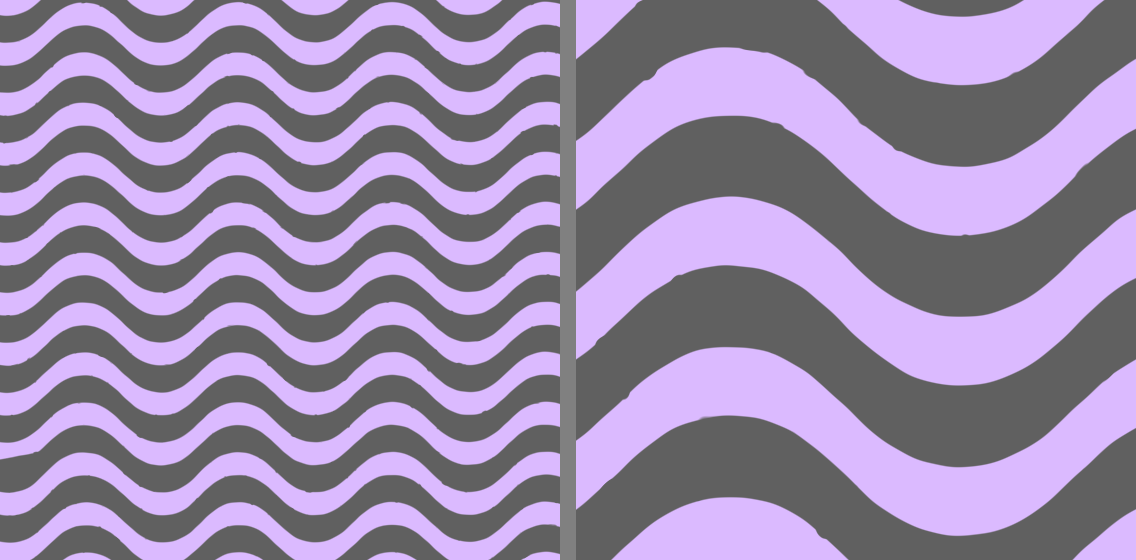
Left, the full canvas; right, a detail of the centre.
A WebGL 2 fragment shader for this pattern:

```glsl
#version 300 es
precision highp float;
// Lilac wavy stripes on dark grey, with faintly uneven edges and one clipped stripe.

uniform vec2 u_resolution;
out vec4 fragColor;

const float TAU = 6.2831853;

vec2 hashGradient(vec2 cell) {
    float angle = TAU * fract(sin(dot(cell, vec2(127.1, 311.7))) * 4375.85);
    return vec2(cos(angle), sin(angle));
}

float gradientNoise(vec2 p) {
    vec2 i = floor(p), f = fract(p);
    vec2 s = f * f * f * (f * (f * 6.0 - 15.0) + 10.0);
    vec2 e = vec2(0.0, 1.0);
    float low = mix(dot(hashGradient(i), f), dot(hashGradient(i + e.yx), f - e.yx), s.x);
    float high = mix(dot(hashGradient(i + e), f - e), dot(hashGradient(i + 1.0), f - 1.0), s.x);
    return mix(low, high, s.y);
}

// Signed distance to the stacked stripes, negative inside.
float waveStripes(vec2 p) {
    // The lowest waves on the left lag slightly.
    float lag = 0.005 * (1.0 - smoothstep(0.06, 0.2, p.y)) * (1.0 - smoothstep(0.2, 0.6, p.x));
    float t = TAU * (p.x - 0.1497 - lag) / 0.2752;

    // The third harmonic flattens crests and straightens the flanks.
    float wave = 0.0373 * cos(t) - 0.0015 * cos(3.0 * t);
    float slope = TAU / 0.2752 * (0.0045 * sin(3.0 * t) - 0.0373 * sin(t));

    float rowHeight = 0.08926;
    float y = p.y - 0.9391 - wave - 0.0016 * (p.x - 0.15);
    float offset = (fract(y / rowHeight + 0.5) - 0.5) * rowHeight;
    return (abs(offset) - 0.02045) / sqrt(1.0 + slope * slope);
}

// Straight cut under one stripe at the left border, negative inside.
float clippedEdge(vec2 p) {
    float belowLine = (p.y - 0.1797 - 0.1816 * p.x) / 1.016;
    return max(max(belowLine, 0.15 - p.y), p.x - 0.0716);
}

void main() {
    vec2 p = gl_FragCoord.xy / u_resolution;
    float pixel = 1.0 / min(u_resolution.x, u_resolution.y);

    float d = max(waveStripes(p), -clippedEdge(p));

    // Tiny nicks along the edges
    d += 0.0009 * gradientNoise(p * 48.0);
    d += 0.0016 * smoothstep(0.3, 0.6, gradientNoise(p * 70.0 + 9.0));

    vec3 charcoal = vec3(0.378, 0.378, 0.376);
    vec3 lilac = vec3(0.86, 0.73, 1.0);
    float stripe = 1.0 - smoothstep(-0.9 * pixel, 0.9 * pixel, d);
    fragColor = vec4(mix(charcoal, lilac, stripe), 1.0);
}
```
